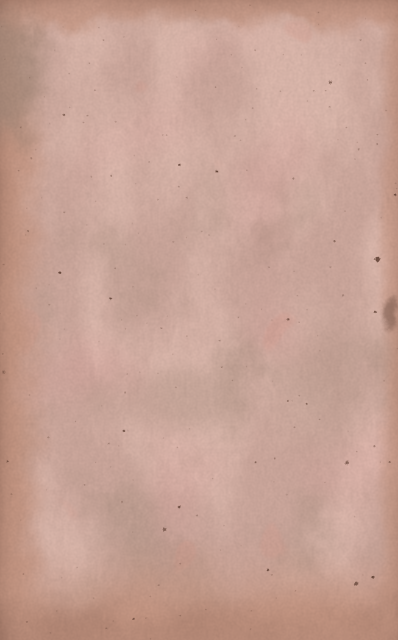
This texture is drawn by a Shadertoy shader. Its source:

```glsl
#define PAPER vec3(0.780, 0.638, 0.595)
#define PALE vec3(0.838, 0.700, 0.655)
#define SHADE vec3(0.690, 0.575, 0.520)
#define BORDER vec3(0.760, 0.580, 0.505)
#define UMBER vec3(0.610, 0.450, 0.385)
#define SLATE vec3(0.610, 0.515, 0.460)
#define ROSE vec3(0.810, 0.585, 0.530)
#define SPECK vec3(0.360, 0.240, 0.190)
#define GRAIN 0.040
#define SPECK_SHARE 0.14

vec2 hash2(vec2 p) {
    vec3 q = fract(p.xyx * vec3(0.1031, 0.1030, 0.0973));
    q += dot(q, q.yzx + 33.33);
    return fract((q.xx + q.yz) * q.zy);
}

// Gradient noise, about -0.7 to 0.7
float noise(vec2 p) {
    vec2 i = floor(p), f = fract(p);
    vec2 u = f * f * f * (f * (f * 6.0 - 15.0) + 10.0);
    vec2 o = vec2(1.0, 0.0);
    float a = dot(hash2(i) * 2.0 - 1.0, f);
    float b = dot(hash2(i + o.xy) * 2.0 - 1.0, f - o.xy);
    float c = dot(hash2(i + o.yx) * 2.0 - 1.0, f - o.yx);
    float d = dot(hash2(i + o.xx) * 2.0 - 1.0, f - o.xx);
    return mix(mix(a, b, u.x), mix(c, d, u.x), u.y);
}

float fbm(vec2 p) {
    float sum = 0.0, gain = 1.0;
    for (int i = 0; i < 5; i++) {
        sum += gain * noise(p);
        p = mat2(1.6, 1.2, -1.2, 1.6) * p + 17.3;
        gain *= 0.5;
    }
    return sum;
}

// Soft elliptical stain with a ragged outline
float stain(vec2 p, vec2 centre, vec2 radius, float soft, float ragged) {
    return 1.0 - smoothstep(1.0 - soft, 1.0 + soft, length((p - centre) / radius) + ragged);
}

// Scattered irregular dots, one candidate per cell
float specks(vec2 p, float cells, float radius, float share, float px) {
    vec2 cell = floor(p * cells);
    float cover = 0.0;
    for (int y = -1; y <= 1; y++)
    for (int x = -1; x <= 1; x++) {
        vec2 id = cell + vec2(x, y);
        vec2 traits = hash2(id + cells * 3.7);
        vec2 d = p - (id + hash2(id + 91.0)) / cells;
        float r = radius * mix(0.4, 1.0, traits.y * traits.y);
        float dist = length(d * vec2(1.0, 0.75 + 0.5 * traits.y)) + r * noise(d / r + id * 7.1);
        float dot1 = 1.0 - smoothstep(r - px, r + px, dist);
        cover = max(cover, dot1 * step(traits.x, share) * mix(0.45, 0.9, traits.y));
    }
    return cover;
}

void mainImage(out vec4 fragColor, in vec2 fragCoord) {
    float px = 1.0 / iResolution.y;
    vec2 p = fragCoord * px;
    float w = iResolution.x * px;
    float ragged = fbm(p * 14.0 + 5.0);
    float broad = fbm(p * 5.0 + 40.0);

    // Cloudy paper, drawn out vertically
    float cloud = fbm(p * vec2(8.0, 4.2) + 3.0);
    vec3 col = mix(PAPER, PALE, smoothstep(-0.35, 0.45, cloud + 0.4 * (p.y - 0.5)));
    float shade = smoothstep(0.0, 0.65, fbm(p * vec2(7.0, 5.5) + 60.0) + 0.25 - 0.45 * p.y);
    shade = max(shade, 0.75 * stain(p, vec2(0.45 * w, 0.38), vec2(0.10, 0.04), 0.7, 0.5 * broad));
    shade = max(shade, 0.70 * stain(p, vec2(0.80 * w, 0.42), vec2(0.07, 0.08), 0.8, 0.5 * broad));
    col = mix(col, SHADE, 0.6 * shade);
    col += vec3(0.014, -0.008, 0.0) * smoothstep(0.0, 0.5, noise(p * 6.0 + 80.0));

    // Faint rosy blots
    float blots = smoothstep(0.36, 0.46, noise(p * vec2(13.0, 11.0) + 21.0) + 0.12 * ragged);
    col = mix(col, ROSE, 0.3 * blots);

    // Tanned margins: broken tide line above, diffuse at the sides and below
    float left = 1.0 - smoothstep(0.015, 0.085, p.x + 0.025 * ragged);
    float right = 1.0 - smoothstep(0.004, 0.036, w - p.x + 0.016 * ragged);
    float bottom = 1.0 - smoothstep(0.025, 0.165, p.y + 0.045 * broad);
    float crisp = smoothstep(-0.2, 0.3, noise(p * 9.0 + 33.0));
    float topDist = 1.0 - p.y - 0.034 + 0.032 * ragged + 0.015 * broad;
    float blur = mix(0.022, 0.006, crisp);
    float top = 1.0 - smoothstep(-blur, blur, topDist);
    float margin = 1.0 - (1.0 - left) * (1.0 - 0.7 * right) * (1.0 - bottom) * (1.0 - 0.8 * top);
    float rim = smoothstep(0.0, 0.012, topDist) * (1.0 - smoothstep(0.012, 0.055, topDist));
    col = mix(col, PALE, 0.5 * rim * crisp * (1.0 - margin));
    col = mix(col, BORDER, margin);

    // Darkening towards the outermost edges
    float outer = 0.8 * exp(-p.x / 0.014) + 0.35 * exp((p.x - w) / 0.010);
    outer += 0.75 * exp((p.y - 1.0) / 0.016);
    outer += 0.5 * (1.0 - smoothstep(0.0, 0.085, p.y + 0.04 * ragged));
    col = mix(col, UMBER, clamp(outer * (0.7 + 0.6 * broad), 0.0, 0.9));

    // Damp corner and side stains
    float damp = stain(p, vec2(0.015, 0.89), vec2(0.055, 0.095), 0.45, 0.6 * ragged);
    col = mix(col, SLATE, 0.65 * damp);
    float sideStain = stain(p, vec2(w - 0.012, 0.51), vec2(0.010, 0.026), 0.6, 0.9 * fbm(p * 40.0));
    col = mix(col, UMBER * 0.8, 0.6 * sideStain);

    // Dirt specks, denser along the right side
    float side = smoothstep(0.6, 1.0, p.x / w);
    float dirt = specks(p, 9.0, 0.0048, SPECK_SHARE, px);
    dirt = max(dirt, specks(p, 24.0, 0.0022, SPECK_SHARE * (0.5 + 0.8 * side), px));
    dirt = max(dirt, 0.4 * specks(p, 55.0, 0.0014, SPECK_SHARE * 0.6, px));
    col = mix(col, SPECK, dirt);

    // Paper tooth
    float tooth = noise(p * 230.0) + 0.6 * noise(p * vec2(150.0, 60.0) + 9.0);
    tooth += 0.5 * noise(p * 90.0 + 50.0);
    col *= 1.0 + GRAIN * tooth;
    fragColor = vec4(clamp(col, 0.0, 1.0), 1.0);
}
```
